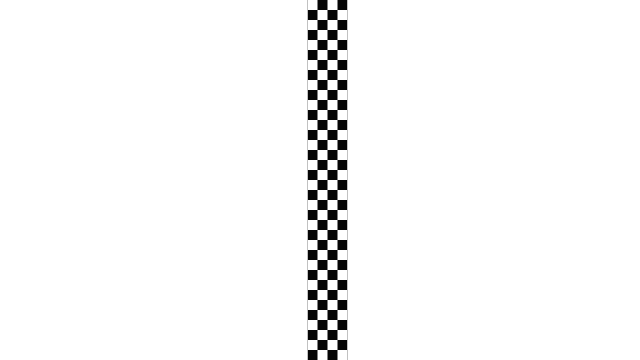
Give the GLSL for this pattern, as a Shadertoy shader.

```glsl
// Draws a narrow vertical checkerboard strip just right of centre on white.
#define ROWS 36.0          // cells over the canvas height
#define COLUMNS 4.0        // cells across the strip
#define STRIP_SHIFT 0.75   // strip centre, in cells right of the canvas centre
#define PAPER vec3(1.0)
#define INK vec3(0.02)

// Square wave with smoothed steps: +1 in even cells, -1 in odd cells
vec2 cellWave(vec2 cell, float pixel) {
    vec2 edgeDistance = abs(mod(cell - 0.5, 2.0) - 1.0) - 0.5;
    return clamp(2.0 * edgeDistance / pixel, -1.0, 1.0);
}

void mainImage(out vec4 fragColor, in vec2 fragCoord) {
    // Cell units, with the strip's lower left corner at the origin
    float pixel = ROWS / iResolution.y;
    float centre = 0.5 * iResolution.x * pixel + STRIP_SHIFT;
    vec2 cell = fragCoord * pixel;
    cell.x -= centre - 0.5 * COLUMNS;

    // Checker coverage: the product of both waves is +1 on inked cells
    vec2 wave = cellWave(cell, pixel);
    float checker = 0.5 + 0.5 * wave.x * wave.y;

    // Limit the pattern to the strip
    float inside = 0.5 * COLUMNS - abs(cell.x - 0.5 * COLUMNS);
    float strip = clamp(inside / pixel + 0.5, 0.0, 1.0);

    fragColor = vec4(mix(PAPER, INK, checker * strip), 1.0);
}
```
